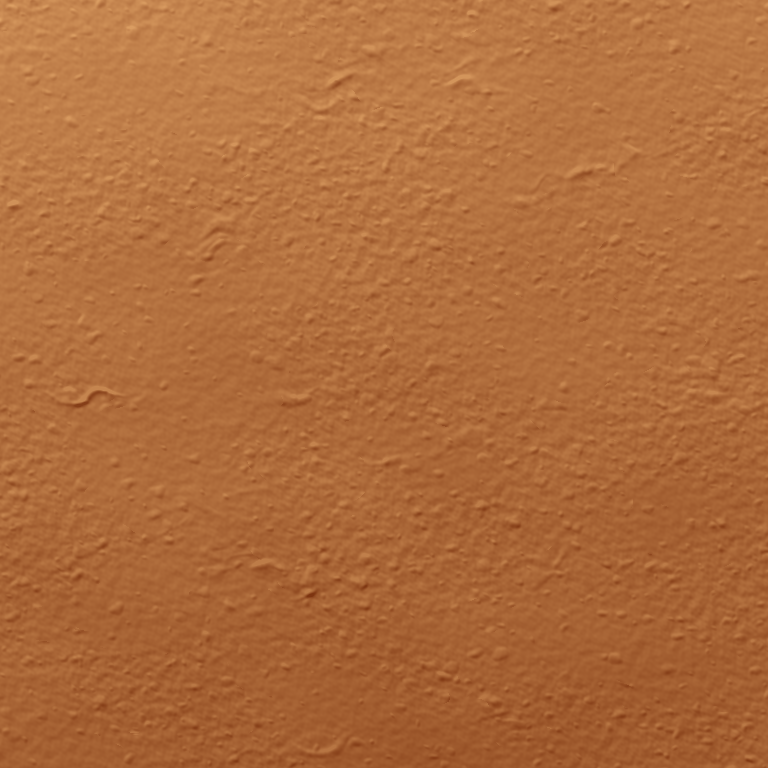
A Shadertoy shader for this texture:

```glsl
const vec3 CLAY = vec3(0.685, 0.423, 0.233);       // average plaster colour
const vec3 TONE_STEP = vec3(0.080, 0.090, 0.070);  // colour change per unit of tone
const vec2 LIGHT_DIR = vec2(-0.45, 0.89);          // towards the lamp
const float SLOPE_REACH = 0.0019;                  // half the slope sampling span
const float GRAIN_STRENGTH = 1.25;
const float BUMP_GRID = 50.0;
const float BUMP_SHARE = 0.50;
const float BUMP_STEEPNESS = 0.62;
const float BAND_WIDTH = 0.13;                     // crumbling bands
const float FLAKE_HEIGHT = 0.0085;
const float CREASE_WIDTH = 0.045;                  // short creases inside the bands
const float CREASE_HEIGHT = 0.0050;
const float FALLOFF_Y = 1.45;                      // light loss down the wall
const float FALLOFF_X = 0.25;                      // light loss to the right
const float CORNER_GLOW = 0.40;
const float MOTTLE = 0.60;

float hash(vec2 p) {
    return fract(sin(dot(p, vec2(127.1, 311.7))) * 43758.5453);
}

// Dot of a random unit gradient with the offset from its corner
float corner(vec2 cell, vec2 offset) {
    float angle = 6.2832 * hash(cell);
    return dot(vec2(cos(angle), sin(angle)), offset);
}

// Gradient noise, centred on zero
float noise(vec2 p) {
    vec2 cell = floor(p), f = fract(p), e = vec2(1, 0);
    vec2 s = f * f * f * (f * (f * 6.0 - 15.0) + 10.0);
    float low = mix(corner(cell, f), corner(cell + e.xy, f - e.xy), s.x);
    float high = mix(corner(cell + e.yx, f - e.yx), corner(cell + e.xx, f - e.xx), s.x);
    return mix(low, high, s.y);
}

float fbm(vec2 p) {
    float sum = 0.0, weight = 1.0;
    for (int i = 0; i < 3; i++) {
        sum += weight * noise(p);
        p = mat2(1.6, 1.2, -1.2, 1.6) * p + 17.3;
        weight *= 0.5;
    }
    return sum;
}

// Fine sandy grain, slightly wider than tall
float grain(vec2 p) {
    float h = 0.0, freq = 58.0;
    for (int i = 0; i < 3; i++) {
        float weight = i == 1 ? 0.25 : 0.16;
        h += weight * noise(p * freq * vec2(0.85, 1.1) + float(i) * 31.7) / freq;
        p = mat2(0.88, 0.48, -0.48, 0.88) * p;
        freq *= 1.8;
    }
    return h * GRAIN_STRENGTH;
}

// Soft crumbs, gathered where the wall is rough
float bumps(vec2 p, float roughness) {
    vec2 q = p * BUMP_GRID + 0.30 * vec2(noise(p * 60.0), noise(p * 60.0 + 50.0));
    float h = 0.0;
    for (int y = -1; y <= 1; y++)
    for (int x = -1; x <= 1; x++) {
        vec2 cell = floor(q) + vec2(x, y);
        vec2 centre = cell + vec2(hash(cell + 3.1), hash(cell + 8.7));
        float present = step(hash(cell + 15.3), BUMP_SHARE * roughness * roughness);
        float size = mix(0.18, 0.50, pow(hash(cell + 21.9), 2.0));
        vec2 d = (q - centre) * vec2(0.8, 1.05) / size;
        float dome = max(0.0, 1.0 - dot(d, d));
        h += present * size * dome * dome;
    }
    return h * BUMP_STEEPNESS / BUMP_GRID;
}

// Level bands of crumbled flakes with short creases, rising a little to the right
float ridges(vec2 p) {
    vec2 q = vec2(p.x, p.y - 0.15 * p.x);
    q += 0.030 * vec2(noise(p * 22.0), noise(p * 22.0 + 50.0));
    float line = noise(q * vec2(3.0, 7.5) + 5.2);
    float band = exp(-pow(line / BAND_WIDTH, 2.0));
    float crease = exp(-pow(line / CREASE_WIDTH, 2.0));
    float patches = smoothstep(-0.05, 0.35, noise(q * vec2(5.0, 8.0) + 41.0));
    float flakes = smoothstep(-0.05, 0.50, noise(q * vec2(26.0, 46.0)));
    float broken = smoothstep(-0.10, 0.35, noise(p * vec2(18.0, 26.0) + 9.0));
    return patches * (FLAKE_HEIGHT * band * flakes + CREASE_HEIGHT * crease * broken);
}

float height(vec2 p, float roughness) {
    return grain(p) * roughness + bumps(p, roughness) + ridges(p);
}

void mainImage(out vec4 fragColor, in vec2 fragCoord) {
    vec2 p = fragCoord / iResolution.y;
    vec2 uv = fragCoord / iResolution.xy;

    // Smoother and rougher areas of the wall
    float roughness = mix(0.70, 1.20, smoothstep(-0.35, 0.30, fbm(p * vec2(4.0, 6.5) + 2.6)));

    // Relief lit at a grazing angle
    vec2 reach = LIGHT_DIR * SLOPE_REACH;
    float slope = (height(p - reach, roughness) - height(p + reach, roughness))
                / (2.0 * SLOPE_REACH);
    float relief = clamp(slope, -2.0, 1.1);

    // Broad light falloff, corner glow and mottling
    float tone = FALLOFF_Y * (uv.y - 0.5) - FALLOFF_X * (uv.x - 0.5);
    tone += CORNER_GLOW * exp(-14.0 * dot(uv - vec2(0, 1), uv - vec2(0, 1)));
    tone += MOTTLE * 0.5 * fbm(p * vec2(4.0, 6.0) + 12.4);

    fragColor = vec4(CLAY + TONE_STEP * (tone + relief), 1.0);
}
```
